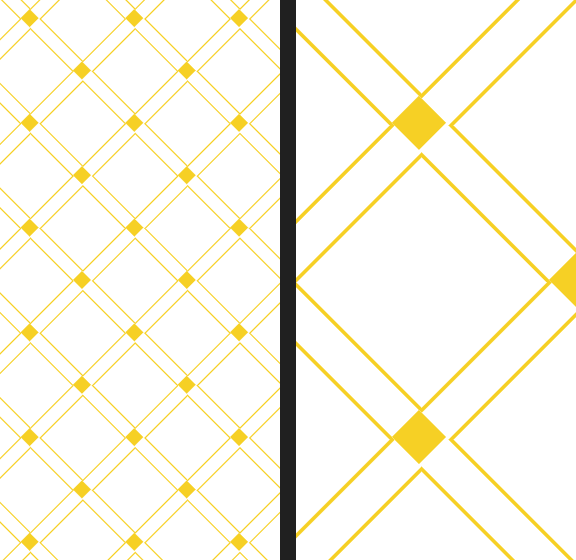
Left: the whole. Right: its middle third, enlarged.
Reproduce this pattern procedurally as a Shadertoy shader.

```glsl
// Diagonal trellis: thin outlined diamonds on white, with small solid diamonds
// at the crossings. Both sit on a centred square lattice, folded to a single
// cell and measured with the Manhattan (diamond) distance.

#define PERIOD 0.3741                      // repeat, in canvas widths
#define STUD_ORIGIN vec2(0.4797, 1.1872)   // centre of one solid diamond
#define STUD_RADIUS 0.0323                 // half diagonal of solid diamonds
#define FRAME_RADIUS 0.1521                // half diagonal of outlined diamonds
#define FRAME_SHIFT vec2(0.0032, -0.0032)  // slight offset of the outlines
#define LINE_WIDTH 0.0043
#define YELLOW vec3(0.965, 0.817, 0.145)
#define PAPER vec3(1.0)

// Manhattan distance to the nearest point of the centred lattice.
float latticeDistance(vec2 p) {
    vec2 folded = abs(mod(p + 0.5 * PERIOD, PERIOD) - 0.5 * PERIOD);
    float toCorner = folded.x + folded.y;
    return min(toCorner, PERIOD - toCorner);
}

// Pixel coverage of a shape from its signed distance.
float coverage(float dist, float pixel) {
    return clamp(0.5 - dist / pixel, 0.0, 1.0);
}

void mainImage(out vec4 fragColor, in vec2 fragCoord) {
    float pixel = 1.0 / iResolution.x;
    vec2 p = fragCoord * pixel - STUD_ORIGIN;

    // Manhattan distances become perpendicular ones when scaled by sqrt(1/2).
    float perpendicular = sqrt(0.5);

    // Solid diamonds at the crossings
    float stud = (latticeDistance(p) - STUD_RADIUS) * perpendicular;

    // Outlined diamonds half a period above and below the solid ones
    vec2 framePos = p - FRAME_SHIFT - vec2(0.0, 0.5 * PERIOD);
    float frameEdge = (latticeDistance(framePos) - FRAME_RADIUS) * perpendicular;
    float frame = abs(frameEdge) - 0.5 * LINE_WIDTH;

    float ink = coverage(min(stud, frame), pixel);
    fragColor = vec4(mix(PAPER, YELLOW, ink), 1.0);
}
```
